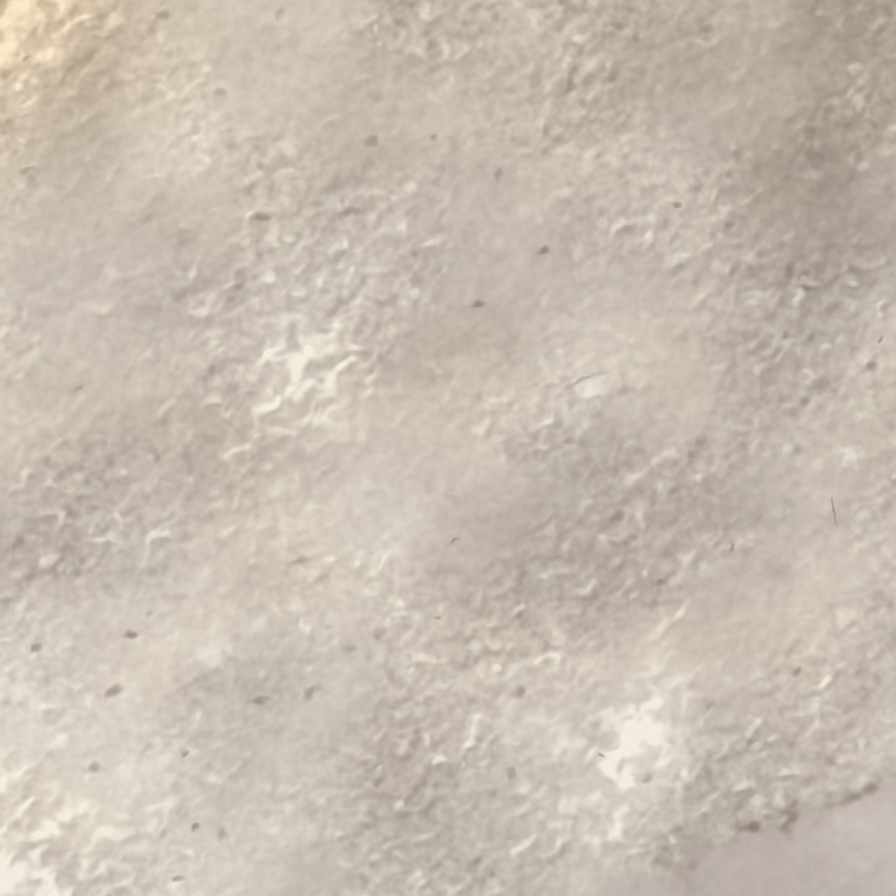
Give the GLSL for this texture, as a three.js fragment shader.

```glsl
// Weathered pale stone: crumbly diagonal grain, chalky patches, chips, faint pits and a grey corner.
varying vec2 vUv;

const vec3 STONE_DARK = vec3(0.665, 0.622, 0.578);
const vec3 STONE_LIGHT = vec3(0.920, 0.888, 0.832);
const vec3 CORNER_GREY = vec3(0.735, 0.695, 0.675);
const vec3 CRACK_BROWN = vec3(0.480, 0.425, 0.390);
const vec3 CHIP_WHITE = vec3(0.930, 0.920, 0.870);
const vec3 WARM_TINT = vec3(1.030, 0.985, 0.905);

const float BASE_TONE = 0.45;
const float BROAD_CONTRAST = 0.50;
const float RELIEF_CONTRAST = 0.40;
const float FLAKE_CONTRAST = 0.36;
const float HOLLOW_CONTRAST = 0.30;
const float GRAIN_CONTRAST = 0.22;
const float CHALK_GAIN = 0.62;
const float GRAIN_ANGLE = 0.62;
const float HAIR_ANGLE = 1.10;
const vec2 LIGHT_OFFSET = vec2(-0.0035, 0.0045);
const vec2 CHALK_START = vec2(0.02, 0.97);
const vec2 CHALK_STEP = vec2(0.335, -0.40);

vec2 hash2(vec2 p) {
  vec3 q = fract(p.xyx * vec3(0.1031, 0.1030, 0.0973));
  q += dot(q, q.yzx + 33.33);
  return fract((q.xx + q.yz) * q.zy);
}

vec2 rotate(vec2 p, float a) {
  float c = cos(a), s = sin(a);
  return vec2(c * p.x + s * p.y, c * p.y - s * p.x);
}

float corner(vec2 cell, vec2 f, vec2 o) {
  float a = 6.2832 * hash2(cell + o + 57.0).x;
  return dot(vec2(cos(a), sin(a)), f - o);
}

// Gradient noise, centred on zero
float noise(vec2 p) {
  vec2 i = floor(p), f = fract(p);
  vec2 u = f * f * f * (f * (f * 6.0 - 15.0) + 10.0);
  float low = mix(corner(i, f, vec2(0.0)), corner(i, f, vec2(1.0, 0.0)), u.x);
  float high = mix(corner(i, f, vec2(0.0, 1.0)), corner(i, f, vec2(1.0)), u.x);
  return mix(low, high, u.y);
}

float fbm(vec2 p) {
  float sum = 0.0, amp = 1.0;
  for (int i = 0; i < 4; i++) {
    sum += amp * noise(p);
    p = rotate(p, 0.5) * 2.03 + 17.3;
    amp *= 0.5;
  }
  return sum;
}

// Crumbly surface height in short pieces, slightly stretched along the grain
float height(vec2 p) {
  vec2 q = rotate(p, GRAIN_ANGLE) * vec2(32.0, 46.0);
  q += 0.45 * vec2(noise(p * 38.0 + 3.0), noise(p * 38.0 + 41.0));
  return 0.8 * noise(q) + 0.55 * noise(rotate(q, 0.7) * 1.9 + 9.0);
}

// Scattered soft, ragged ellipses; stretch lengthens them along the angle
float specks(vec2 p, float cells, float chance, float radius, float stretch, float angle, float seed) {
  vec2 home = floor(p * cells);
  vec2 ragged = p + 0.5 * radius * vec2(noise(p * 110.0), noise(p * 110.0 + 13.0));
  float cover = 0.0;
  for (int y = -1; y <= 1; y++) {
    for (int x = -1; x <= 1; x++) {
      vec2 cell = home + vec2(float(x), float(y));
      vec2 place = hash2(cell + seed), kind = hash2(cell + seed + 71.0);
      vec2 d = rotate(ragged - (cell + place) / cells, angle + 1.4 * (kind.y - 0.5));
      d.y += 5.0 * d.x * d.x;
      d.x /= stretch;
      float r = radius * (0.5 + 0.5 * place.y) * (1.0 + 0.8 * noise(p * 80.0));
      float shape = 1.0 - smoothstep(r * 0.2, r * 1.4, length(d));
      cover = max(cover, shape * step(kind.x, chance) * (0.4 + 0.6 * place.x));
    }
  }
  return cover;
}

// Chalky falloffs stepping down the diagonal, plus the lower left
float chalkZone(vec2 p) {
  float zone = 0.9 * exp(-dot(p, p) / 0.022);
  for (int i = 0; i < 3; i++) {
    vec2 d = rotate(p - CHALK_START - float(i) * CHALK_STEP, 0.85);
    zone += exp(-dot(d * d, vec2(85.0, 260.0)));
  }
  return zone;
}

void main() {
  vec2 p = vUv;
  vec2 warped = p + 0.035 * vec2(fbm(p * 8.0), fbm(p * 8.0 + 23.0));

  // Broad shading: greyer at the upper right, paler toward the lower left
  float broad = fbm(rotate(warped, GRAIN_ANGLE) * vec2(3.4, 5.0) + 6.0);
  vec2 shade = p - vec2(0.95, 0.80), warm = p - vec2(0.0, 1.0);
  float tone = BASE_TONE + BROAD_CONTRAST * broad - 0.30 * exp(-dot(shade, shade) / 0.10);
  tone += 0.10 * (1.0 - p.x) * (1.2 - p.y);

  // Lower right corner behind a soft, ragged border
  float border = p.y + 0.25 - 0.39 * p.x + 0.035 * fbm(p * 14.0);
  float ground = 1.0 - smoothstep(-0.030, 0.012, border);
  float seam = exp(-pow((border + 0.008) / 0.016, 2.0)) * smoothstep(0.62, 0.80, p.x);

  // Broken relief: embossed slopes, sparse pale flakes and dark hollows
  float rough = mix(0.32, 1.0, smoothstep(-0.30, 0.35, fbm(warped * 5.0 + 31.0)));
  rough *= 1.0 - 0.7 * ground;
  float h = height(p);
  float detail = RELIEF_CONTRAST * (h - height(p + LIGHT_OFFSET));
  detail += FLAKE_CONTRAST * smoothstep(0.22, 0.65, h + 0.4 * noise(p * 21.0));
  float hollow = noise(rotate(p, 1.0) * vec2(24.0, 38.0) + 80.0) + 0.5 * noise(p * 70.0);
  detail -= HOLLOW_CONTRAST * smoothstep(0.25, 0.65, hollow);
  tone += rough * detail;
  float grain = noise(p * 68.0) + 0.6 * noise(rotate(p, 0.4) * 135.0);
  tone += GRAIN_CONTRAST * (0.3 + rough) * grain;

  // Chalk breaks up into flakes
  float zone = chalkZone(warped);
  float flakes = smoothstep(-0.20, 0.40, h + 0.6 * noise(p * 19.0) + 0.45 * zone - 0.28);
  tone += CHALK_GAIN * zone * (0.15 + 0.85 * flakes);

  vec3 color = mix(STONE_DARK, STONE_LIGHT, clamp(tone, -0.45, 1.15));
  color *= mix(vec3(1.0), WARM_TINT, exp(-dot(warm, warm) / 0.03));
  color *= 1.0 + vec3(0.010, 0.0, -0.014) * (p.y - 0.4 + noise(p * 5.0));
  color = mix(color, CORNER_GREY + 0.12 * (tone - BASE_TONE), 0.7 * ground);
  color = mix(color, CRACK_BROWN, seam * (0.12 + 0.45 * smoothstep(-0.1, 0.5, hollow)));

  // Faint pits, thin hairs, pale chips and crumbs
  float pits = specks(p, 13.0, 0.22, 0.0060, 1.8, GRAIN_ANGLE, 11.0);
  float hairs = specks(p, 5.0, 0.12, 0.0034, 7.0, HAIR_ANGLE, 29.0);
  float chips = specks(p, 7.0, 0.16, 0.0150, 1.2, GRAIN_ANGLE, 47.0);
  float crumbs = specks(p, 28.0, 0.28, 0.0062, 1.8, GRAIN_ANGLE, 83.0);
  color = mix(color, CRACK_BROWN, 0.60 * max(pits, hairs));
  color = mix(color, CHIP_WHITE, max(0.85 * chips, 0.60 * crumbs * rough) * (1.0 - 0.8 * ground));

  gl_FragColor = vec4(color, 1.0);
}
```
